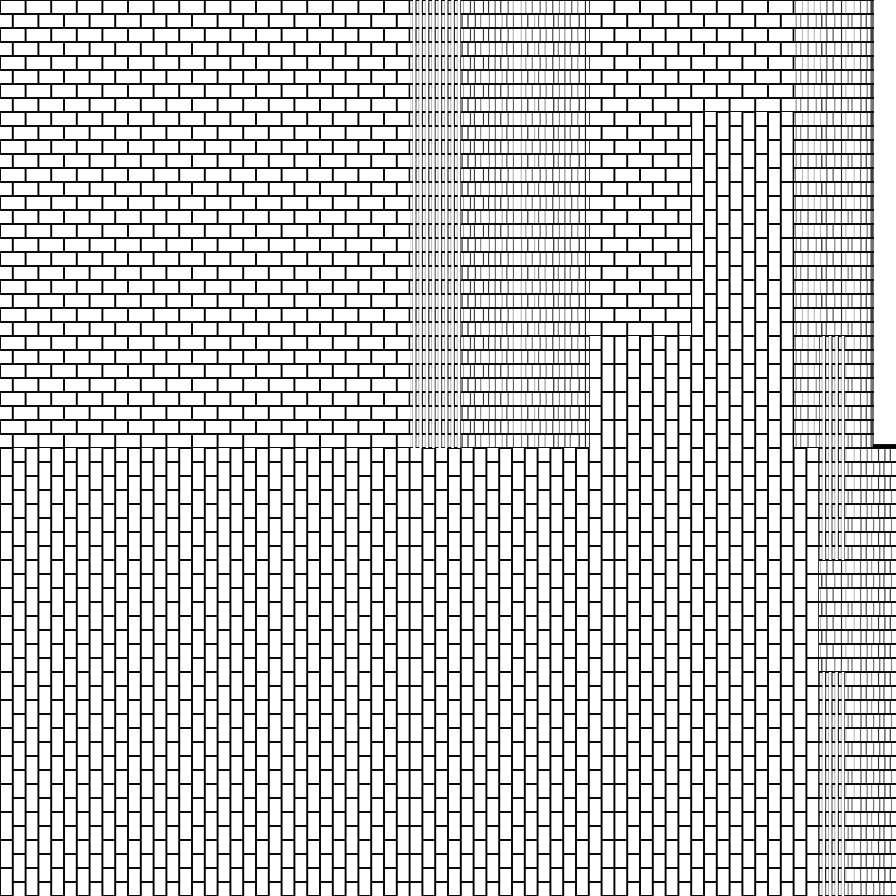
A WebGL 2 fragment shader for this pattern:

```glsl
#version 300 es
precision highp float;
// A plan of thin-lined paving: running-bond bricks laid flat or upright,
// with bands of dense hatching and dashed stripes between them.
// Every line is an exact box-filtered pulse on a 35 by 32 brick grid.

uniform vec2 u_resolution;
out vec4 fragColor;

float hash(vec2 p) {
    vec3 q = fract(vec3(p.xyx) * 0.1031);
    q += dot(q, q.yzx + 33.33);
    return fract((q.x + q.y) * q.z);
}

// Running total of a pulse train, used to filter it over a pixel
float pulseArea(float t, float period, float width) {
    float cell = floor(t / period);
    return cell * width + min(t - cell * period, width);
}

// Share of the pixel covered by lines centred on each multiple of period
float lines(float t, float period, float width, float pixel) {
    t += 0.5 * width;
    return (pulseArea(t + 0.5 * pixel, period, width)
          - pulseArea(t - 0.5 * pixel, period, width)) / pixel;
}

// Share of the pixel covered by the span from a to b
float span(float t, float a, float b, float pixel) {
    return max(min(t + 0.5 * pixel, b) - max(t - 0.5 * pixel, a), 0.0) / pixel;
}

bool inside(vec2 p, vec2 low, vec2 high) {
    return all(greaterThanEqual(p, low)) && all(lessThan(p, high));
}

float flatBond(vec2 p, vec2 width, vec2 pixel) {
    float shift = 0.5 * mod(floor(p.y * 2.0), 2.0);
    float bed = lines(p.y, 0.5, width.y, pixel.y);
    float joint = lines(p.x - shift, 1.0, width.x, pixel.x);
    return max(bed, joint);
}

float uprightBond(vec2 p, vec2 width, vec2 pixel) {
    // The stagger flips at two seams
    float column = floor(p.x * 2.0) + step(16.0, p.x) + step(24.0, p.x);
    float side = lines(p.x, 0.5, width.x, pixel.x);
    float joint = lines(p.y - 0.5 * mod(column, 2.0), 1.0, width.y, pixel.y);
    return max(side, joint);
}

// Courses filled with uneven hairlines, repeating every second course
float denseCourses(vec2 p, vec2 width, vec2 pixel) {
    float course = mod(floor(p.y * 2.0), 2.0);
    float hair = 0.0;
    for (int k = -1; k <= 1; k++) {
        float slot = floor(p.x * 4.0) + float(k);
        float start = (slot + 0.45 * hash(vec2(slot, course + 7.0))) / 4.0;
        float strength = mix(0.25, 0.9, hash(vec2(slot, course)));
        hair += strength * span(p.x, start, start + 0.6 * width.x, pixel.x);
    }
    return max(hair, lines(p.y, 0.5, width.y, pixel.y));
}

// Close vertical stripes crossed by short dashes
float dashedStripes(vec2 p, vec2 width, vec2 pixel) {
    float weight = mix(0.9, 0.6, mod(floor(p.y * 2.0), 2.0));
    float stripe = weight * lines(p.x, 0.25, 0.6 * width.x, pixel.x);
    float faint = 0.3 * lines(p.x - 0.11, 0.25, 0.5 * width.x, pixel.x);
    float dash = lines(p.x - 0.055, 0.25, 0.15, pixel.x)
               * lines(p.y, 0.5, width.y, pixel.y);
    return max(max(stripe, faint), dash);
}

void main() {
    vec2 uv = gl_FragCoord.xy / u_resolution;
    vec2 grid = vec2(35.0, 32.0);
    vec2 p = vec2(uv.x, 1.0 - uv.y) * grid;   // rows count down from the top
    vec2 pixel = grid / u_resolution;
    vec2 width = grid / 465.0;

    // Layout of the zones
    bool blank = p.x > 34.13 && p.y < 16.0;
    bool striped = inside(p, vec2(16.0, 0.0), vec2(18.0, 16.0))
                || inside(p, vec2(32.0, 12.0), vec2(33.0, 20.0))
                || inside(p, vec2(32.0, 24.0), vec2(33.0, 32.0));
    bool upright = inside(p, vec2(0.0, 16.0), vec2(32.0, 32.0))
                || inside(p, vec2(27.0, 4.0), vec2(31.0, 16.0))
                || inside(p, vec2(23.0, 12.0), vec2(31.0, 16.0));
    bool dense = inside(p, vec2(18.0, 0.0), vec2(23.0, 16.0)) || p.x > 31.0;

    float ink;
    if (blank) ink = 0.0;
    else if (striped) ink = dashedStripes(p, width, pixel);
    else if (upright) ink = uprightBond(p, width, pixel);
    else if (dense) ink = denseCourses(p, width, pixel);
    else ink = flatBond(p, width, pixel);

    // Shaded edge and dark ledge of the empty corner
    if (p.y < 16.0) {
        float shade = mix(0.75, 0.55, mod(floor(p.y * 2.0), 2.0));
        ink = max(ink, shade * span(p.x, 34.0, 34.13, pixel.x));
        float ledge = span(p.x, 34.1, 35.0, pixel.x)
                    * span(p.y, 15.86, 16.0, pixel.y);
        ink = max(ink, ledge);
    }

    fragColor = vec4(vec3(1.0 - clamp(ink, 0.0, 1.0)), 1.0);
}
```
